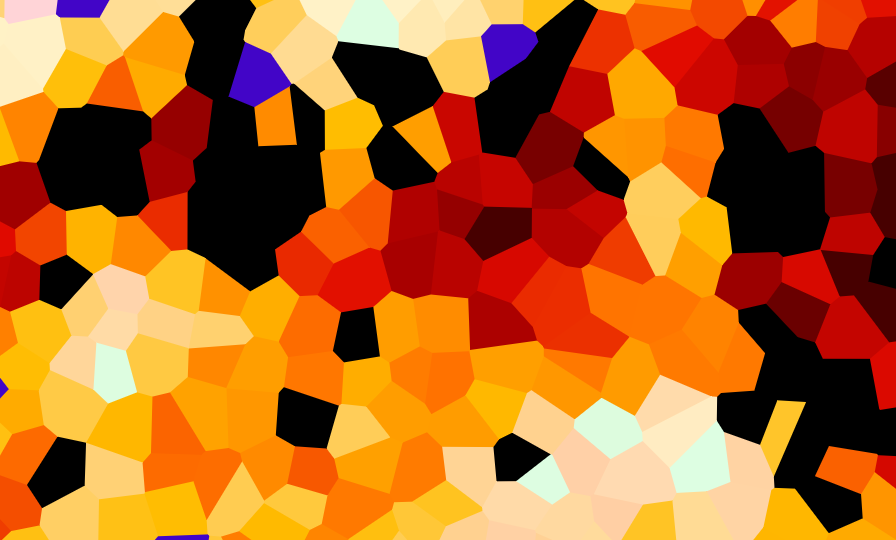
Write a WebGL 2 fragment shader that draws this pattern.

```glsl
#version 300 es
precision highp float;
// Irregular mosaic of flat Voronoi cells in fiery colours.
// A smooth heat field, stirred by gradient noise, picks each cell's colour
// from a dark red to cream ramp; shadow patches turn clusters of cells black.
uniform vec2 u_resolution;
out vec4 fragColor;

const float CELLS_ACROSS = 18.6;
const float SITE_JITTER = 0.86;
const float BASE_HEAT = 0.60;

// Heat regions: centre (in canvas widths), radius, heat change.
const vec4 HEAT_REGIONS[10] = vec4[10](
    vec4(0.06, 0.57, 0.16, 0.50), vec4(0.42, 0.57, 0.14, 0.48),
    vec4(0.18, 0.43, 0.12, -0.54), vec4(0.02, 0.35, 0.10, -0.54),
    vec4(0.13, 0.27, 0.10, 0.50), vec4(0.56, 0.37, 0.16, -0.50),
    vec4(0.62, 0.07, 0.12, 0.46), vec4(1.00, 0.37, 0.26, -0.58),
    vec4(0.73, 0.38, 0.08, 0.62), vec4(0.80, 0.11, 0.08, 0.52));

// Shadow patches: centre and radius.
const vec3 SHADOWS[8] = vec3[8](
    vec3(0.31, 0.41, 0.08), vec3(0.09, 0.42, 0.045), vec3(0.36, 0.12, 0.05),
    vec3(0.58, 0.48, 0.07), vec3(0.89, 0.17, 0.09), vec3(0.27, 0.57, 0.045),
    vec3(0.85, 0.40, 0.055), vec3(0.46, 0.25, 0.04));

// Colour ramp from cold to hot, then the tints of pale and rare cells.
const vec3 RAMP[7] = vec3[7](
    vec3(0.28, 0.0, 0.0), vec3(0.66, 0.0, 0.0), vec3(0.88, 0.04, 0.0), vec3(1.0, 0.45, 0.0),
    vec3(1.0, 0.74, 0.0), vec3(1.0, 0.84, 0.52), vec3(1.0, 0.95, 0.78));
const vec3 PEACH = vec3(1.0, 0.81, 0.65);
const vec3 MINT = vec3(0.85, 1.0, 0.90);
const vec3 PINK = vec3(1.0, 0.82, 0.85);
const vec3 VIOLET = vec3(0.26, 0.02, 0.78);

// Integer hash: three values in 0..1 per lattice point and seed.
vec3 hash3(vec2 cell, uint seed) {
    uvec3 v = uvec3(uvec2(ivec2(cell) + 64), seed) * 1664525u + 1013904223u;
    for (int i = 0; i < 2; i++) {
        v.x += v.y * v.z; v.y += v.z * v.x; v.z += v.x * v.y;
        v ^= v >> 16u;
    }
    return vec3(v & 0xffffu) / 65535.0;
}

float cornerSlope(vec2 corner, vec2 offset) {
    float angle = 6.2832 * hash3(corner, 7u).x;
    return dot(vec2(cos(angle), sin(angle)), offset);
}

float gradientNoise(vec2 p) {
    vec2 i = floor(p), f = fract(p), e = vec2(1.0, 0.0);
    vec2 w = f * f * f * (f * (f * 6.0 - 15.0) + 10.0);
    return mix(mix(cornerSlope(i, f), cornerSlope(i + e, f - e), w.x),
               mix(cornerSlope(i + e.yx, f - e.yx), cornerSlope(i + 1.0, f - 1.0), w.x), w.y);
}

float blob(vec2 p, vec2 centre, float radius) {
    vec2 d = (p - centre) / radius;
    return exp(-dot(d, d));
}

float heatAt(vec2 p) {
    float heat = BASE_HEAT + 0.12 * gradientNoise(p * 8.0);
    for (int i = 0; i < 10; i++)
        heat += HEAT_REGIONS[i].w * blob(p, HEAT_REGIONS[i].xy, HEAT_REGIONS[i].z);
    return heat;
}

float shadowAt(vec2 p) {
    float shadow = 0.03 + 0.12 * gradientNoise(p * 9.0 + 20.0);
    for (int i = 0; i < 8; i++)
        shadow += 0.95 * blob(p, SHADOWS[i].xy, SHADOWS[i].z);
    return shadow;
}

vec3 rampColor(float t) {
    float s = clamp(t, 0.0, 1.0) * 6.0;
    int i = min(int(s), 5);
    return mix(RAMP[i], RAMP[i + 1], s - float(i));
}

vec2 siteOf(vec2 cell) {
    return cell + 0.5 + SITE_JITTER * (hash3(cell, 1u).xy - 0.5);
}

vec3 cellColor(vec2 cell) {
    vec2 p = siteOf(cell) / CELLS_ACROSS;
    vec3 pick = hash3(cell, 2u), tint = hash3(cell, 3u);
    if (tint.z > 0.99) return VIOLET;
    if (pick.x < shadowAt(p)) return vec3(0.0);
    float heat = heatAt(p) + 0.34 * (pick.y - 0.5);
    // Pale cells lean to peach low down, with a few mint or pink ones.
    float pale = smoothstep(0.76, 0.86, heat);
    bool rare = tint.x > 0.88;
    vec3 paleTint = rare ? (tint.y > 0.5 ? MINT : PINK) : PEACH;
    float amount = rare ? 0.9 : sqrt(tint.y) * (1.0 - smoothstep(0.2, 0.6, p.y));
    return mix(rampColor(heat), paleTint, pale * amount);
}

void main() {
    float pixel = CELLS_ACROSS / u_resolution.x;
    vec2 p = gl_FragCoord.xy * pixel;
    // Find the two nearest sites; xy holds the cell, z the distance.
    vec3 first = vec3(0.0, 0.0, 1e5), second = first;
    for (int k = 0; k < 25; k++) {
        vec2 cell = floor(p) + vec2(k % 5 - 2, k / 5 - 2);
        vec3 found = vec3(cell, distance(p, siteOf(cell)));
        if (found.z < first.z) { second = first; first = found; }
        else if (found.z < second.z) second = found;
    }
    // Blend across the shared edge over about one pixel.
    vec2 a = siteOf(first.xy), b = siteOf(second.xy);
    float edge = dot(0.5 * (a + b) - p, normalize(b - a));
    float blend = 0.5 - 0.5 * clamp(2.0 * edge / pixel, 0.0, 1.0);
    fragColor = vec4(mix(cellColor(first.xy), cellColor(second.xy), blend), 1.0);
}
```
